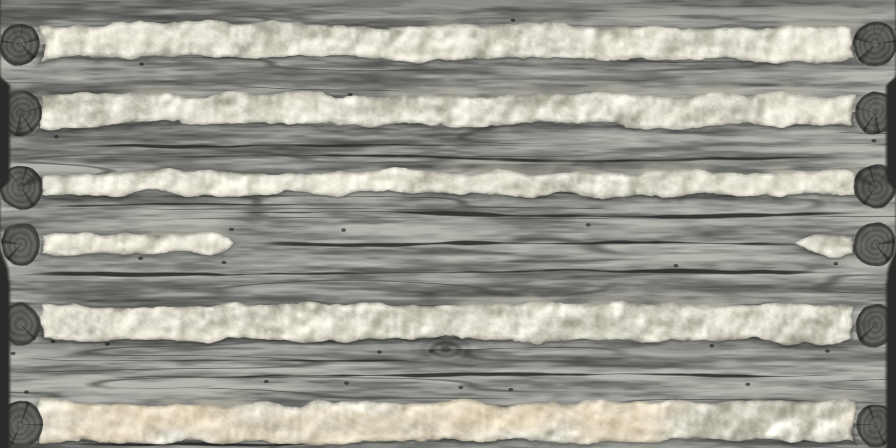
Give the GLSL for this texture, as a Shadertoy shader.

```glsl
const vec3 WOOD_DARK = vec3(0.27, 0.27, 0.26);
const vec3 WOOD_MID = vec3(0.53, 0.535, 0.515);
const vec3 WOOD_PALE = vec3(0.71, 0.71, 0.68);
const vec3 CRACK = vec3(0.17, 0.17, 0.165);
const vec3 MORTAR_SHADE = vec3(0.74, 0.73, 0.67);
const vec3 MORTAR_LIGHT = vec3(0.91, 0.90, 0.85);
const vec3 MORTAR_WARM = vec3(0.86, 0.79, 0.66);
const float MORTAR_REACH = 0.453;   // half length of a mortar bed
const float RAGGED = 0.034;         // roughness of mortar edges
const vec2 END_SIZE = vec2(0.046, 0.049);
const vec2 KNOT = vec2(0.995, 0.22);

// Mortar beds: centre height, half thickness
const int BEDS = 6;
const vec2 BED[BEDS] = vec2[](vec2(0.906, 0.037), vec2(0.752, 0.034),
    vec2(0.587, 0.024), vec2(0.458, 0.022), vec2(0.279, 0.039), vec2(0.056, 0.043));

// Long splits: height, start, end, half width
const int SPLITS = 9;
const vec4 SPLIT[SPLITS] = vec4[](vec4(0.520, 0.22, 0.98, 0.0055),
    vec4(0.452, 0.26, 0.92, 0.0065), vec4(0.392, 0.0, 0.95, 0.005),
    vec4(0.677, 0.02, 0.62, 0.004), vec4(0.645, 0.15, 0.95, 0.0035),
    vec4(0.545, 0.02, 0.4, 0.003), vec4(0.165, 0.1, 0.97, 0.0045),
    vec4(0.195, 0.0, 0.5, 0.003), vec4(0.008, 0.05, 0.4, 0.004));

float hash(vec2 p) {
    vec3 q = fract(p.xyx * 0.1031);
    q += dot(q, q.yzx + 33.33);
    return fract((q.x + q.y) * q.z);
}

float noise(vec2 p) {
    vec2 i = floor(p), f = fract(p);
    f = f * f * (3.0 - 2.0 * f);
    return mix(mix(hash(i), hash(i + vec2(1, 0)), f.x),
               mix(hash(i + vec2(0, 1)), hash(i + 1.0), f.x), f.y);
}

float fbm(vec2 p) {
    float sum = 0.0, gain = 0.533;
    for (int i = 0; i < 4; i++) {
        sum += gain * noise(p);
        p = p * 2.03 + 17.3;
        gain *= 0.5;
    }
    return sum;
}

vec3 weatheredWood(vec2 p) {
    // Grain bends around the knot
    vec2 k = (p - KNOT) / vec2(0.045, 0.024);
    float knot = exp(-dot(k, k));
    p.y += 0.014 * (fbm(p * vec2(2.0, 5.0)) - 0.5) + 0.012 * knot * sign(k.y);
    float broad = fbm(p * vec2(1.5, 14.0)) - 0.5;
    float grain = fbm(p * vec2(5.0, 75.0) + 9.0) - 0.5;
    float fibre = noise(p * vec2(24.0, 190.0)) - 0.5;
    float tone = 0.55 * broad + 0.75 * grain + 0.2 * fibre;
    vec3 col = mix(WOOD_MID, WOOD_PALE, clamp(tone * 3.5 + 0.15, 0.0, 1.0));
    col = mix(col, WOOD_DARK, clamp(-tone * 2.4, 0.0, 1.0));
    // Hairline fissures
    float ridge = abs(noise(p * vec2(2.5, 42.0) + 4.0) - 0.5);
    float fissure = (1.0 - smoothstep(0.0, 0.06, ridge)) * smoothstep(0.45, 0.65, noise(p * vec2(4.0, 11.0)));
    col = mix(col, WOOD_DARK, 0.6 * fissure);
    return col * (1.0 - knot * (0.3 + 0.15 * sin(length(k) * 12.0)));
}

vec3 mortarColor(vec2 p, float warmth) {
    float lump = fbm(p * 26.0);
    float relief = lump - fbm(p * 26.0 + vec2(-0.25, 0.35));
    float tone = fbm(p * vec2(5.0, 14.0) + 31.0);
    vec3 col = mix(MORTAR_SHADE, MORTAR_LIGHT, smoothstep(0.2, 0.6, 0.5 * (tone + lump)));
    col = mix(col, MORTAR_WARM, warmth * smoothstep(0.35, 0.7, tone));
    return col + 0.4 * relief;
}

void mainImage(out vec4 fragColor, in vec2 fragCoord) {
    vec2 uv = fragCoord / iResolution.xy;
    vec2 p = uv * vec2(2.0, 1.0);
    float aa = 1.0 / iResolution.y;
    vec3 col = weatheredWood(p);
    col *= 1.0 - 0.22 * smoothstep(0.94, 1.0, uv.y);

    // Splits wander and taper along the logs
    for (int i = 0; i < SPLITS; i++) {
        vec4 s = SPLIT[i];
        float seed = float(i) * 13.7;
        float path = s.x + 0.028 * (fbm(vec2(p.x * 2.2, seed)) - 0.5);
        float taper = smoothstep(s.y, s.y + 0.08, uv.x) * (1.0 - smoothstep(s.z - 0.08, s.z, uv.x));
        float width = s.w * taper * smoothstep(0.2, 0.75, fbm(vec2(p.x * 5.0, seed + 5.0)));
        float d = abs(p.y - path) - width;
        col = mix(col, CRACK, 0.9 * taper * (1.0 - smoothstep(-aa, aa, d)));
    }

    // Scattered nail holes
    vec2 cell = p * 11.0, id = floor(cell);
    vec2 spot = fract(cell) - 0.3 - 0.4 * vec2(hash(id + 3.0), hash(id + 8.0));
    float hole = 1.0 - smoothstep(0.03, 0.03 + 11.0 * aa, length(spot * vec2(0.7, 1.0)));
    col = mix(col, CRACK, 0.7 * hole * step(0.84, hash(id)));

    // Mortar beds with shadows, smears and log ends
    float side = min(p.x, 2.0 - p.x);
    for (int i = 0; i < BEDS; i++) {
        float seed = float(i) * 7.3;
        float y = p.y - BED[i].x - 0.014 * (noise(vec2(p.x * 3.0, seed)) - 0.5);
        float worn = i == 3 ? smoothstep(0.23, 0.29, uv.x) * (1.0 - smoothstep(0.86, 0.91, uv.x)) : 0.0;
        float rough = RAGGED * (fbm(p * vec2(13.0, 20.0) + seed) - 0.5);
        float d = abs(y) - BED[i].y + 0.035 * worn + rough;
        d = max(d, 2.0 * (abs(uv.x - 0.5) - MORTAR_REACH) + rough);
        float shadow = exp(-max(d, 0.0) * 130.0) * (y < 0.0 ? 0.45 : 0.16);
        col *= 1.0 - shadow * (1.0 - worn);
        float smear = smoothstep(0.52, 0.68, fbm(p * vec2(5.0, 12.0) + seed + 20.0));
        smear *= (1.0 - smoothstep(0.0, 0.035, d)) * step(0.0, y) * (1.0 - worn);
        col = mix(col, MORTAR_SHADE, 0.6 * smear);
        vec3 mortar = mortarColor(p, i > 3 ? 0.25 + 0.35 * float(i - 4) : 0.08);
        mortar *= 1.0 - 0.18 * smoothstep(-0.010, 0.0, d);
        col = mix(col, mortar, 1.0 - smoothstep(-aa, aa, d));

        // Cut end grain with rings and radial checks
        vec2 e = vec2(side - 0.046, p.y - BED[i].x + 0.004);
        float r = length(e / END_SIZE) + 0.35 * (fbm(p * 16.0 + seed) - 0.5);
        float rings = 0.5 + 0.5 * sin(r * 24.0 + 4.0 * noise(p * 30.0));
        float check = smoothstep(0.72, 0.95, noise(vec2(atan(e.y, e.x) * 4.0, seed)));
        vec3 cut = mix(WOOD_DARK, WOOD_MID, 0.2 + 0.25 * rings + 0.5 * (fbm(p * 40.0) - 0.5));
        cut = mix(cut, CRACK, 0.7 * check);
        cut *= 1.0 - 0.35 * smoothstep(0.75, 1.0, r);
        col = mix(col, cut, 1.0 - smoothstep(1.0 - 20.0 * aa, 1.0 + 20.0 * aa, r));
    }

    // Dark gaps at the outer corners
    float gap = 0.022 * smoothstep(0.4, 0.7, noise(vec2(p.y * 13.0, 2.0)));
    col = mix(CRACK, col, smoothstep(gap - 0.006, gap + 0.006, side));
    fragColor = vec4(clamp(col, 0.0, 1.0), 1.0);
}
```
